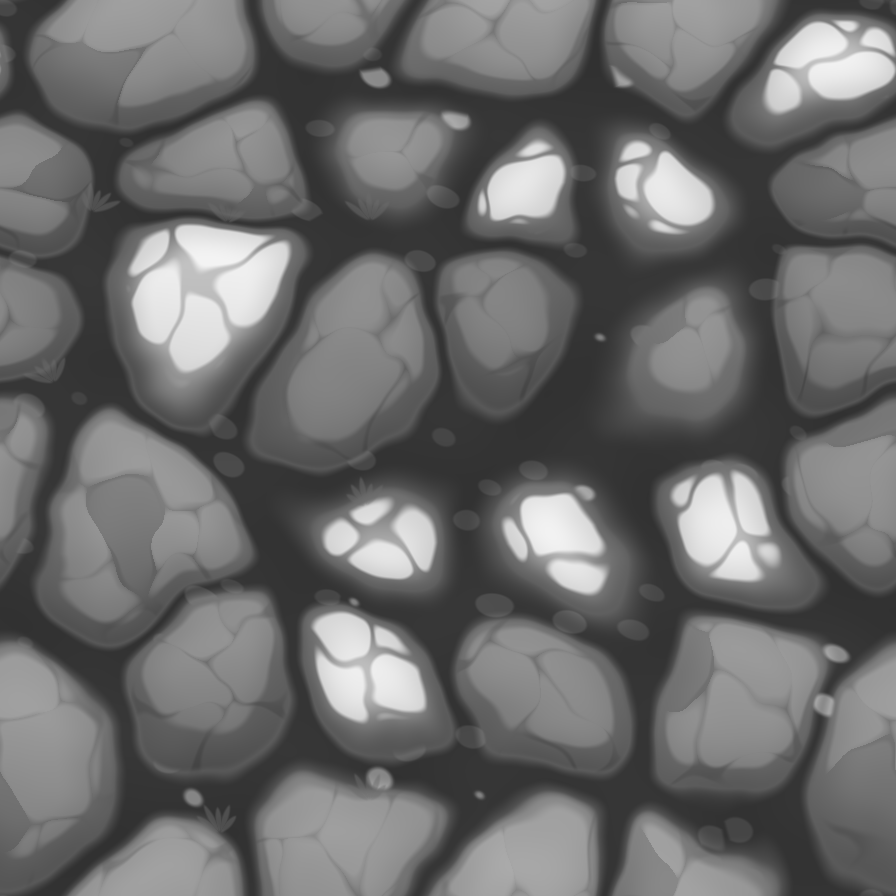
Write a WebGL 1 fragment shader that draws this texture.

```glsl
precision highp float;
// Tiling grey height map of rounded boulders above dark soil.
// Wrapped Voronoi cells give the boulders, a second Voronoi in each boulder's
// own space splits its cap into plates; pebbles and grass fill the gaps.
uniform vec2 u_resolution;

vec2 hash2(vec2 p) {
  vec2 q = vec2(dot(p, vec2(127.1, 311.7)), dot(p, vec2(269.5, 183.3)));
  return fract(sin(q) * 43758.55);
}

vec2 wrapCell(vec2 cell, float period) {
  return floor(mod(cell + 0.5, period));
}

vec2 turn(vec2 p, float a) {
  return vec2(p.x * cos(a) - p.y * sin(a), p.x * sin(a) + p.y * cos(a));
}

float corner(vec2 cell, vec2 f, vec2 o, float period) {
  float a = 6.2832 * hash2(wrapCell(cell + o, period) + 7.3).x;
  return dot(vec2(cos(a), sin(a)), f - o);
}

// Gradient noise that repeats after a whole number of cells
float noise(vec2 p, float period) {
  vec2 i = floor(p), f = p - i;
  vec2 u = f * f * f * (f * (f * 6.0 - 15.0) + 10.0);
  return mix(mix(corner(i, f, vec2(0, 0), period), corner(i, f, vec2(1, 0), period), u.x),
             mix(corner(i, f, vec2(0, 1), period), corner(i, f, vec2(1, 1), period), u.x), u.y);
}

vec2 noise2(vec2 uv, float period) {
  return vec2(noise(uv * period, period), noise(uv * period + 1.5, period));
}

float smoothMin(float a, float b, float k) {
  float h = max(k - abs(a - b), 0.0) / k;
  return min(a, b) - h * h * k * 0.25;
}

// xy: position relative to the cell's seed, z: rounded distance to its border
vec3 voronoi(vec2 p, float period, float jitter, float sharpness, out vec2 id) {
  vec2 base = floor(p), f = p - base, home = vec2(0), seed = vec2(0);
  float best = 9.0;
  for (int y = -2; y <= 2; y++) for (int x = -2; x <= 2; x++) {
    vec2 o = vec2(x, y);
    vec2 r = o + 0.5 + jitter * (hash2(wrapCell(base + o, period)) - 0.5) - f;
    if (dot(r, r) < best) { best = dot(r, r); seed = r; home = o; }
  }
  float sum = 0.0;
  for (int y = -2; y <= 2; y++) for (int x = -2; x <= 2; x++) {
    vec2 o = home + vec2(x, y);
    vec2 r = o + 0.5 + jitter * (hash2(wrapCell(base + o, period)) - 0.5) - f;
    vec2 gap = r - seed;
    if (dot(gap, gap) > 0.0001) sum += exp(-sharpness * dot(0.5 * (seed + r), normalize(gap)));
  }
  id = wrapCell(base + home, period);
  return vec3(-seed, -log(sum) / sharpness);
}

// Fan of tapered blades, at most one tuft per cell
float grass(vec2 p, float period) {
  vec2 cell = wrapCell(floor(p), period), h = hash2(cell + 41.7);
  vec2 q = fract(p) - 0.35 - 0.3 * h;
  float blades = 0.0;
  for (int i = 0; i < 5; i++) {
    vec2 b = turn(q, (float(i) - 2.0) * 0.42 + h.x - 0.5);
    float along = clamp(b.y / (0.16 + 0.07 * fract(h.y * 7.0 + float(i) * 0.37)), 0.0, 1.0);
    float width = 0.08 * along * (1.0 - along);
    blades = max(blades, smoothstep(0.01, -0.01, abs(b.x) - width) * smoothstep(0.0, 0.01, width));
  }
  return blades * step(0.65, hash2(cell + 13.1).y);
}

void main() {
  vec2 uv = gl_FragCoord.xy / u_resolution;
  vec2 warp = 0.35 * noise2(uv, 3.0) + 0.13 * noise2(uv, 10.0) + 0.025 * noise2(uv, 25.0);
  float mottling = noise(uv * 8.0, 8.0);

  // Boulder outline, size and kind; the half cell keeps gaps off the canvas edge
  vec2 id, plateId, pebbleId;
  vec3 stone = voronoi(uv * 5.0 + 0.5 + warp, 5.0, 0.78, 10.0, id);
  vec2 q = stone.xy, h = hash2(id + 3.7), k = hash2(id + 19.3);
  float small = step(0.82, h.y);
  float gap = 0.03 + 0.04 * h.x + 0.08 * small;
  float inner = stone.z - gap;
  float pale = max(step(mod(id.x * 2.0 + id.y + 0.5, 5.0), 1.0), step(0.88 - 0.4 * small, k.x));

  // Plates on the cap, which sits towards the top of the boulder
  vec2 local = turn(q, 6.2832 * k.y) * 2.3 + id * 9.0 + 5.0;
  local += 0.22 * vec2(noise(local * 1.7, 97.0), noise(local * 1.7 + 31.5, 97.0));
  float plate = voronoi(local, 97.0, 0.9, 14.0, plateId).z / 2.3;
  vec2 ph = hash2(plateId + 5.9);
  float inset = inner - max(0.02, mix(0.035, 0.05, pale) - 0.15 * q.y);
  float dome = smoothstep(0.0, 0.25, inner);

  float paleCap = smoothstep(0.0, 0.03, smoothMin(plate - 0.002, inset, 0.05));
  float paleTone = mix(0.39 + 0.36 * dome + 0.13 * q.y,
                       0.8 + 0.13 * dome + 0.12 * q.y + 0.04 * (ph.x - 0.5), paleCap);

  float greyCap = smoothstep(0.0, 0.035, smoothMin(plate + 0.03, inset, 0.06)) * step(0.1, ph.y);
  float crack = smoothstep(0.02, 0.0, plate) * smoothstep(-0.2, 0.25, noise(local * 1.3, 97.0));
  float greyTone = 0.41 + 0.06 * dome + 0.16 * q.y + 0.09 * (h.x - 0.5)
                 + greyCap * (0.095 + 0.025 * (ph.x - 0.5)) - 0.045 * crack;
  float boulder = mix(greyTone, paleTone, pale) + 0.02 * mottling;

  // Soil with a soft glow round the boulders, pebbles and grass
  float glow = pow(clamp(stone.z / gap, 0.0, 1.0), 1.1 + gap * 6.0);
  float soil = 0.205 + 0.16 * glow + 0.03 * mottling;
  vec3 pebble = voronoi(uv * 16.0 + warp, 16.0, 0.8, 14.0, pebbleId);
  vec2 b = hash2(pebbleId + 23.1);
  float pebbleEdge = min(pebble.z, 0.15 + 0.22 * b.x - length(turn(pebble.xy, b.y - 0.5) * vec2(1.0, 1.5)));
  float pebbleTone = soil + 0.05 + 0.04 * b.x + step(0.95, b.y) * 0.25 * smoothstep(0.03, 0.14, pebbleEdge);
  soil = mix(soil, pebbleTone, smoothstep(0.0, 0.07, pebbleEdge) * step(0.6, b.y));

  float tone = mix(soil, boulder, smoothstep(-0.018, 0.024, inner));
  float tuft = grass(uv * 6.0, 6.0) * smoothstep(0.06, 0.02, inner);
  tone = mix(tone, 0.42, 0.5 * tuft);
  gl_FragColor = vec4(vec3(clamp(tone, 0.0, 1.0)), 1.0);
}
```
